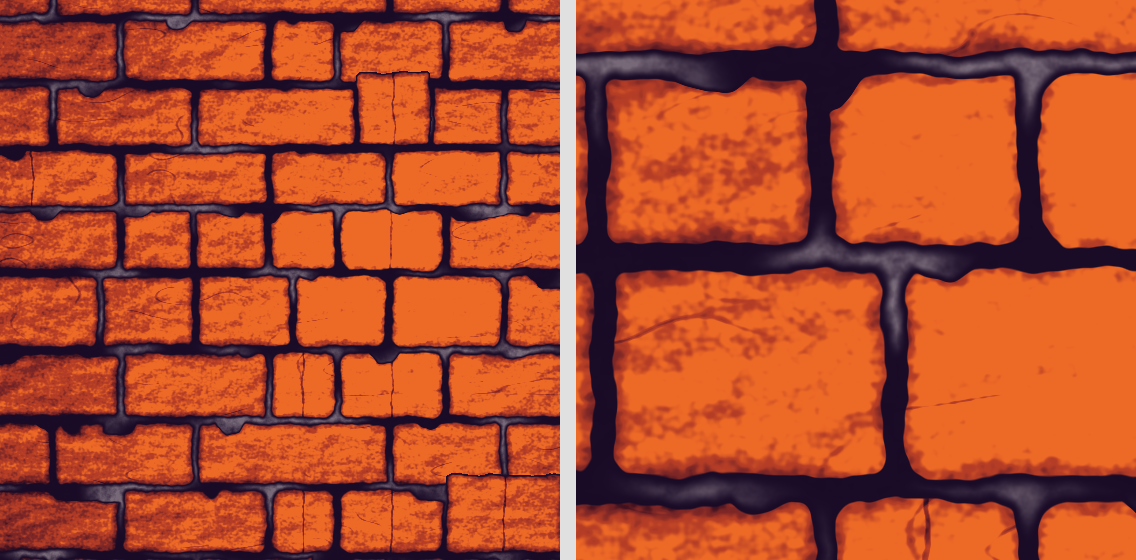
Left, the full canvas; right, a detail of the centre.
Write a Shadertoy shader that draws this texture.

```glsl
float hash(vec2 p) {
    return fract(sin(dot(p, vec2(127.1, 311.7))) * 43758.55);
}

float gradientNoise(vec2 p) {
    vec2 cell = floor(p), f = p - cell, u = f * f * f * (f * (f * 6. - 15.) + 10.);
    vec4 corner;
    for (int n = 0; n < 4; n++) {
        vec2 o = vec2(n & 1, n >> 1);
        float angle = 6.2832 * hash(cell + o);
        corner[n] = dot(vec2(cos(angle), sin(angle)), f - o);
    }
    return mix(mix(corner.x, corner.y, u.x), mix(corner.z, corner.w, u.x), u.y);
}

float fbm(vec2 p) {
    float sum = 0., amp = 1.;
    for (int n = 0; n < 4; n++) {
        sum += amp * gradientNoise(p);
        p = p * 2.03 + 17.3;
        amp *= .6;
    }
    return sum;
}

float roundBox(vec2 p, vec2 halfSize, float radius) {
    vec2 q = abs(p) - halfSize + radius;
    return length(max(q, 0.)) + min(max(q.x, q.y), 0.) - radius;
}

// Vertical joints of one course: two alternating bonds with a few shifts
vec4 courseJoints(float row) {
    vec4 even = vec4(.215, .48, .603, .796), odd = vec4(.095, .349, .696, .9);
    vec4 joints = mod(row + step(5.5, row), 2.) < .5 ? even : odd;
    if (row == 5.) joints.xy = even.xy;
    if (row == 3.) joints.x = .18;
    if (row == 6.) joints.z = .638;
    return joints;
}

// Dark plum through brick red to bright orange
vec3 brickRamp(float t) {
    vec3 c = mix(vec3(.11, .05, .16), vec3(.26, .07, .12), smoothstep(0., .2, t));
    c = mix(c, vec3(.49, .15, .15), smoothstep(.2, .42, t));
    c = mix(c, vec3(.71, .24, .15), smoothstep(.42, .64, t));
    return mix(c, vec3(.93, .41, .15), smoothstep(.64, .86, t));
}

void mainImage(out vec4 fragColor, in vec2 fragCoord) {
    vec2 uv = fragCoord / iResolution.y;
    float pixel = 1. / iResolution.y;

    // Ragged edges, and courses that swell near the middle
    vec2 p = uv + .006 * vec2(gradientNoise(uv * 24.), gradientNoise(uv * 24. + 9.));
    p += .002 * gradientNoise(uv * 90.);
    float bulge = (p.y - .55) / .15;
    float courseY = (p.y - .009 - .025 * exp(-bulge * bulge)) / .12;

    // Nearest brick; tall blocks lie over their neighbours
    float nearest = 1e3, dist = 1., seed = 0.;
    vec2 local = vec2(0);
    bool cracked = false;
    for (int dr = -1; dr <= 1; dr++) {
        float row = floor(courseY) + float(dr);
        vec4 joints = courseJoints(row);
        for (int i = -1; i < 4; i++) {
            float left = i < 0 ? joints.w - 1. : joints[i];
            float right = i > 2 ? joints.x + 1. : joints[i + 1];
            float middle = .5 * (left + right);
            bool splitRow = row == 0. || row == 3. || row == 4. || row == 6.;
            if (splitRow && float(i) == min(abs(row - 4.), 3.)) {
                if (p.x < middle) right = middle;
                else left = middle;
            }
            bool tall = (row == 0. && i == 3 || row == 3. && i < 0 || row == 6. && i == 2)
                && right <= middle + .1 && left < middle - .001;
            float id = hash(vec2(row + 3., left * 10.));
            vec2 q = vec2(p.x - .5 * (left + right), (courseY - row - .5) * .12);
            vec2 halfSize = vec2(.5 * (right - left) - .0068, .0525 + .004 * (id - .5));
            if (tall) {
                q.y -= i < 0 ? -.014 : .014;
                halfSize += vec2(.004, .014);
            } else {
                // Chips broken from the upper edge
                float chip = smoothstep(.12, .42, gradientNoise(p * vec2(13., 9.) + id * 50.));
                q.y += .022 * chip * smoothstep(0., .05, q.y);
            }
            float d = roundBox(q, halfSize, tall ? .006 : .006 + .014 * id * id);
            float key = d - (tall && d < .003 ? 1. : 0.);
            if (key < nearest) {
                nearest = key;
                dist = d;
                seed = id;
                local = q;
                cracked = tall || id > .84;
            }
        }
    }

    // Rough stone face: strata, raking light, grain and fissures
    vec2 s = uv * vec2(16., 27.) + seed * 40.;
    float relief = fbm(s) - fbm(s + vec2(.12, -.25));
    float grain = gradientNoise(uv * vec2(150., 190.)) + .6 * gradientNoise(uv * 240.);
    float fissure = 1. - smoothstep(.0, .035, abs(gradientNoise(s * vec2(.6, .9) + 5.)));
    fissure *= smoothstep(.12, .4, gradientNoise(s * .55 + 31.));
    float tone = 1.04 - .55 * length(uv - vec2(.68, .55)) + .1 * (seed - .5);
    tone += .28 * relief + .17 * grain + .12 * gradientNoise(s * .35) - .28 * fissure;
    tone -= .36 * smoothstep(-.011, .001, dist);
    if (cracked) tone -= .4 * (1. - smoothstep(.0008, .0025, abs(local.x)));
    vec3 brick = brickRamp(clamp(tone, 0., 1.));

    // Deep shadowed joints with patches of pale mortar
    float pale = smoothstep(.0, .4, gradientNoise(uv * vec2(7., 10.) + 3.) + .12 * uv.x);
    pale *= smoothstep(.001, .008, dist) * (.8 + .6 * fbm(uv * 45.));
    vec3 mortar = mix(vec3(.1, .045, .15), vec3(.47, .41, .47), clamp(pale, 0., 1.));

    fragColor = vec4(mix(brick, mortar, smoothstep(-pixel, pixel, dist)), 1.);
}
```
